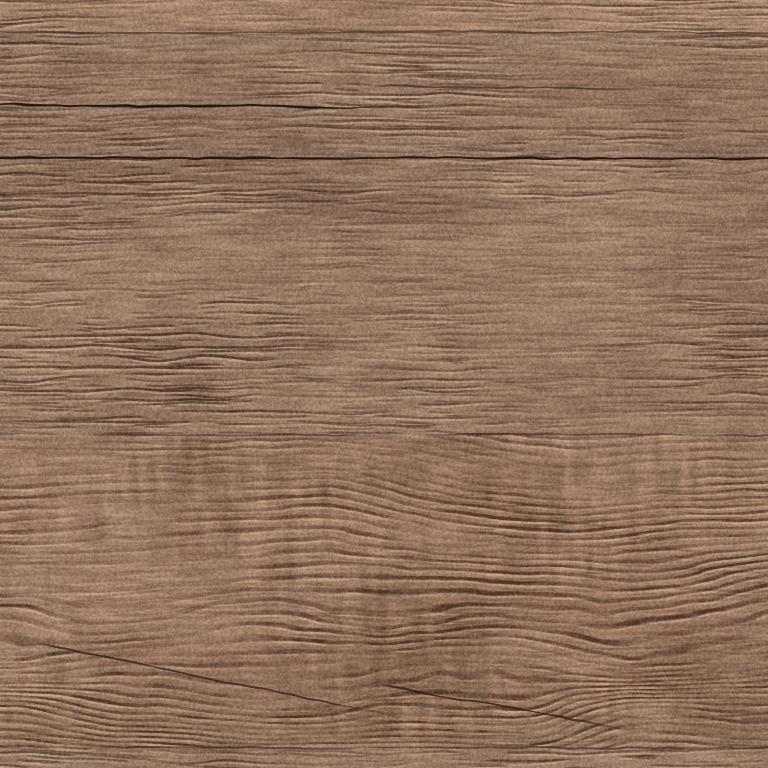
Reproduce this texture procedurally as a WebGL 1 fragment shader.

```glsl
precision highp float;
uniform vec2 u_resolution;

const vec3 DARK_WOOD = vec3(0.35, 0.26, 0.20);
const vec3 LIGHT_WOOD = vec3(0.70, 0.58, 0.49);
const vec3 CRACK_COLOR = vec3(0.15, 0.10, 0.08);
const vec3 RED_TINT = vec3(1.02, 0.98, 0.95);
const vec3 PLAIN_TINT = vec3(1.005, 0.995, 0.99);
const float SEAM_TOP = 0.958;
const float SEAM_UPPER = 0.794;
const float SEAM_MIDDLE = 0.434;
const float SEAM_BOTTOM = 0.026;
const float RING_COUNT = 94.0;
const float MEAN_TONE = 0.69;
const float GROOVE_DEPTH = 0.62;
const float RING_DEPTH = 0.52;
const float RELIEF = 0.6;
const float RELIEF_OFFSET = 0.0032;
const float FIBRE_CONTRAST = 0.30;
const float SPECKLE_CONTRAST = 0.38;
const float SAW_CONTRAST = 0.26;
const float PATCH_CONTRAST = 0.30;

float hash(vec2 p) {
  vec3 q = fract(vec3(p.xyx) * 0.1031);
  q += dot(q, q.yzx + 33.33);
  return fract((q.x + q.y) * q.z);
}

float noise(vec2 p) {
  vec2 i = floor(p), f = fract(p);
  f = f * f * (3.0 - 2.0 * f);
  return mix(mix(hash(i), hash(i + vec2(1.0, 0.0)), f.x),
             mix(hash(i + vec2(0.0, 1.0)), hash(i + 1.0), f.x), f.y);
}

float fbm(vec2 p) {
  float sum = 0.0, amp = 0.5;
  for (int i = 0; i < 4; i++) {
    sum += amp * noise(p);
    p = p * 2.03 + 17.3;
    amp *= 0.5;
  }
  return sum / 0.9375;
}

// One thin, broken line per row
float splitRows(vec2 p, float rows, float stretch, float halfWidth) {
  float y = p.y * rows, row = floor(y);
  float shift = hash(vec2(row, rows)) * 50.0;
  float center = 0.25 + 0.5 * noise(vec2(p.x * 15.0 + shift, row * 3.0));
  float presence = smoothstep(0.45, 0.72, noise(vec2(p.x * stretch + shift, row * 5.0 + 2.0)));
  float w = halfWidth * (0.4 + 0.9 * presence);
  float d = abs(fract(y) - center) / rows;
  return presence * (1.0 - smoothstep(w * 0.35, w + 0.5 / u_resolution.y, d));
}

// Splits along the nearly straight grain
float grooves(vec2 p) {
  p.y += 0.014 * noise(p * vec2(3.0, 4.0)) + 0.003 * noise(p * vec2(24.0, 40.0));
  float patches = 0.3 + 0.7 * smoothstep(0.32, 0.62, fbm(p * vec2(4.0, 9.0) + 5.0));
  float longSplit = splitRows(p, 72.0, 8.0, 0.0014);
  float midSplit = splitRows(p + 0.37, 103.0, 17.0, 0.0012);
  float shortSplit = splitRows(p + 0.71, 141.0, 30.0, 0.0010);
  return patches * max(longSplit, max(0.85 * midSplit, 0.6 * shortSplit));
}

// Wavy growth rings, more twisted and notched near the lower edge
float rings(vec2 p) {
  float swirl = 1.0 - smoothstep(0.10, 0.26, p.y);
  float warp = 0.055 * noise(p * vec2(2.6, 5.0) + 3.0)
             + 0.013 * noise(p * vec2(7.0, 16.0) + 9.0)
             + 0.004 * noise(p * vec2(28.0, 50.0))
             + 0.065 * swirl * noise(p * vec2(6.0, 14.0) + 21.0);
  float phase = RING_COUNT * (p.y + warp);
  float wave = 0.5 + 0.5 * sin(6.2832 * phase);
  float strength = 0.3 + 0.8 * smoothstep(0.32, 0.62, fbm(vec2(p.x * 5.0, phase * 0.25) + 30.0));
  float broken = 0.25 + 1.0 * noise(vec2(p.x * 13.0, phase * 0.9));
  float notch = 0.5 + noise(vec2(p.x * 70.0, phase * 0.45));
  return smoothstep(0.48, 0.97, wave) * strength * broken * mix(1.0, notch, 0.35 + 0.65 * swirl);
}

float grain(vec2 p, float ringed) {
  return mix(grooves(p) * GROOVE_DEPTH,
             rings(p) * RING_DEPTH + grooves(p) * 0.18, ringed);
}

// Thin wobbling crack with tapered ends
float crack(vec2 p, vec2 a, vec2 b, float halfWidth) {
  float along = (p.x - a.x) / (b.x - a.x);
  float wobble = 0.003 * noise(vec2(p.x * 14.0, a.y * 90.0))
               + 0.002 * noise(vec2(p.x * 55.0, a.y * 40.0)) - 0.0025;
  float d = abs(p.y - mix(a.y, b.y, along) - wobble);
  float ends = smoothstep(0.0, 0.06, along) * (1.0 - smoothstep(0.7, 1.0, along));
  float w = halfWidth * (0.3 + 1.2 * noise(vec2(p.x * 30.0, b.y * 70.0)));
  return ends * (1.0 - smoothstep(w * 0.4, w + 0.7 / u_resolution.y, d));
}

float seam(vec2 p, float y, float halfWidth) {
  return crack(p, vec2(-0.3, y), vec2(1.6, y), halfWidth);
}

void main() {
  vec2 p = gl_FragCoord.xy / u_resolution;
  float ringed = step(SEAM_BOTTOM, p.y) * (1.0 - step(SEAM_MIDDLE, p.y));
  float topBoard = step(SEAM_TOP, p.y);
  float upperBoard = step(SEAM_UPPER, p.y) - topBoard;

  // Grain grooves with lit edges
  float groove = grain(p, ringed);
  float lit = grain(p + vec2(0.0, RELIEF_OFFSET), ringed);
  float tone = MEAN_TONE - groove + RELIEF * max(lit - groove, 0.0);

  // Fibres, pores and weathered patches
  vec2 turned = vec2(p.x * 0.9 + p.y * 0.44, p.y * 0.9 - p.x * 0.44);
  tone += FIBRE_CONTRAST * (noise(p * vec2(24.0, 200.0) + 70.0) - 0.5);
  tone += SPECKLE_CONTRAST * (noise(turned * 470.0 + 500.0) - 0.5);
  tone += PATCH_CONTRAST * (fbm(p * vec2(4.0, 8.0) + 50.0) - 0.5);
  tone -= 0.12 * smoothstep(0.72, 0.95, noise(p * vec2(8.0, 18.0) + 12.0));

  // Upright saw marks
  float sawPatch = smoothstep(0.35, 0.65, fbm(p * vec2(4.0, 6.0) + 90.0));
  float saw = noise(vec2(p.x * 85.0 + p.y * 3.0, p.y * 16.0)) - 0.5;
  tone += SAW_CONTRAST * saw * sawPatch * (0.35 + 0.8 * ringed);

  // Board shades
  tone += 0.05 * topBoard - 0.05 * upperBoard + 0.02 * ringed;
  tone -= 0.09 * ringed * (1.0 - smoothstep(0.06, 0.24, p.y));
  vec3 color = mix(DARK_WOOD, LIGHT_WOOD, clamp(tone, -0.15, 1.2));
  float redness = max(ringed, 0.8 * topBoard) * (0.4 + fbm(p * vec2(5.0, 12.0) + 8.0));
  color *= mix(PLAIN_TINT, RED_TINT, redness);

  // Joints and long cracks
  float faint = 0.5 * smoothstep(0.3, 0.7, noise(vec2(p.x * 12.0, 4.0)));
  float gap = max(seam(p, SEAM_UPPER, 0.0015), 0.5 * seam(p, SEAM_TOP, 0.0013));
  gap = max(gap, faint * max(seam(p, SEAM_MIDDLE, 0.001), seam(p, SEAM_BOTTOM, 0.0012)));
  gap = max(gap, crack(p, vec2(-0.1, 0.865), vec2(0.62, 0.859), 0.0016));
  gap = max(gap, 0.6 * crack(p, vec2(0.48, 0.888), vec2(0.88, 0.884), 0.0013));
  gap = max(gap, 0.7 * crack(p, vec2(0.04, 0.163), vec2(0.56, 0.058), 0.0011));
  gap = max(gap, 0.75 * crack(p, vec2(0.49, 0.110), vec2(0.84, 0.046), 0.0012));
  gl_FragColor = vec4(mix(color, CRACK_COLOR, gap), 1.0);
}
```
